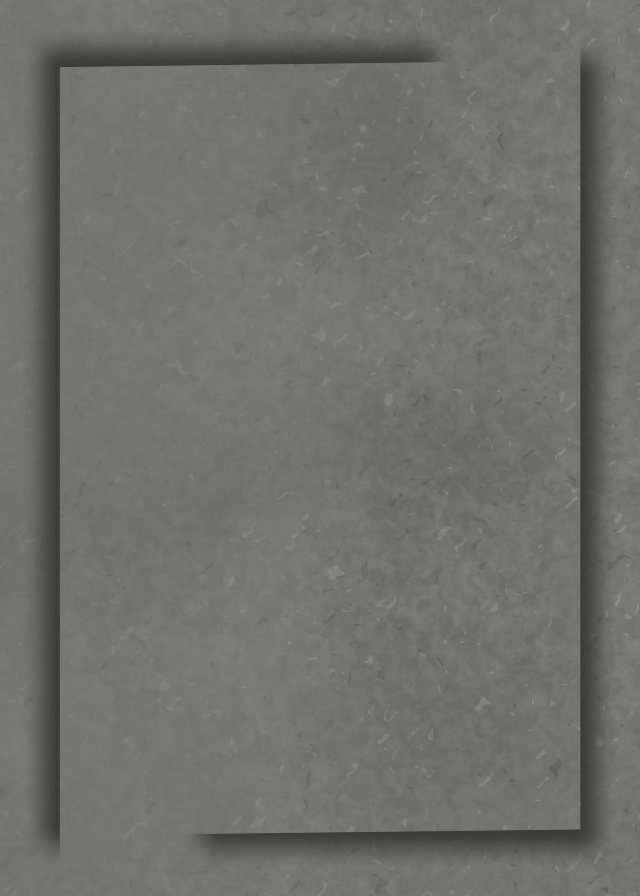
Give the GLSL for this background, as a Shadertoy shader.

```glsl
// A grey stone sheet, lifted at two opposite corners by soft L-shaped shadows.
// Layered value noise, cut into flat steps, makes the flaky stone; each shadow
// is a blurred box that shows only outside the slightly tilted sheet edges.

const vec3 STONE = vec3(0.457, 0.457, 0.437);
const vec3 SHADE = vec3(0.215, 0.215, 0.208);
const float ASPECT = 0.7148;     // sheet space is ASPECT wide and 1 high
const float BLUR = 0.0235;       // half width of the shadow falloff

float hash(vec2 cell) {
    vec3 q = fract(vec3(cell.xyx) * 0.1031);
    q += dot(q, q.yzx + 33.33);
    return fract((q.x + q.y) * q.z);
}

float noise(vec2 p) {
    vec2 i = floor(p), f = fract(p);
    f = f * f * (3.0 - 2.0 * f);
    float low = mix(hash(i), hash(i + vec2(1, 0)), f.x);
    float high = mix(hash(i + vec2(0, 1)), hash(i + vec2(1, 1)), f.x);
    return mix(low, high, f.y);
}

float fbm(vec2 p) {
    float sum = 0.0, amp = 0.5;
    for (int k = 0; k < 4; k++) {
        sum += amp * noise(p);
        p = mat2(0.8, -0.6, 0.6, 0.8) * p * 2.03 + 17.3;
        amp *= 0.5;
    }
    return sum / 0.9375;
}

// Soft elliptical stain, 1 at its centre
float stain(vec2 p, vec2 centre, vec2 radius) {
    vec2 d = (p - centre) / radius;
    return exp(-dot(d, d));
}

// Noise cut into flat tones with narrow smooth borders, about -1 to 1
float flakes(vec2 p, float scale) {
    vec2 q = p * scale;
    q += 1.6 * vec2(noise(q * 0.8 + 5.1), noise(q * 0.8 + 41.7));
    float n = 0.7 * noise(q) + 0.3 * noise(q * 2.1 + 9.4);
    float tone = 0.0;
    for (int k = 0; k < 4; k++) {
        float level = 0.29 + 0.14 * float(k);
        tone += smoothstep(level - 0.035, level + 0.035, n);
    }
    return tone * 0.5 - 1.0;
}

// Sparse curved chips where a warped noise peaks
float chips(vec2 p, float scale, float level) {
    vec2 q = p * scale + 2.0 * noise(p * scale * 0.6);
    return smoothstep(level, level + 0.08, noise(q) * (0.55 + 0.45 * noise(q * 0.45 + 31.0)));
}

// Box from lo to hi with blurred sides
float softBox(vec2 p, vec2 lo, vec2 hi) {
    vec2 s = smoothstep(lo - BLUR, lo + BLUR, p) * (1.0 - smoothstep(hi - BLUR, hi + BLUR, p));
    return s.x * s.y;
}

vec3 stone(vec2 p) {
    float wear = smoothstep(0.05, 0.62, p.x + 0.35 * (fbm(p * 5.0) - 0.5));
    float tone = 0.045 * (fbm(p * vec2(7.0, 5.0) + 3.0) - 0.5);

    // Broad stains and paler patches
    tone -= 0.034 * stain(p, vec2(0.515, 0.495), vec2(0.10, 0.065));
    tone -= 0.024 * stain(p, vec2(0.42, 0.835), vec2(0.09, 0.07));
    tone -= 0.018 * stain(p, vec2(0.26, 0.455), vec2(0.05, 0.05));
    tone -= 0.018 * stain(p, vec2(0.52, 0.17), vec2(0.11, 0.09));
    tone += 0.016 * stain(p, vec2(0.40, 0.65), vec2(0.16, 0.06));
    tone += 0.014 * stain(p, vec2(0.25, 0.29), vec2(0.14, 0.09));

    // Flaky grain, rougher toward the right
    float patchy = 0.5 + fbm(p * 9.0 + 12.0);
    tone += 0.013 * flakes(p, 85.0) * patchy * mix(0.7, 1.1, wear);
    tone += 0.011 * flakes(p + 7.0, 170.0) * patchy * mix(0.5, 1.2, wear);
    tone += 0.065 * chips(p, 150.0, 0.72) * mix(0.35, 1.0, wear);
    tone -= 0.050 * chips(p + 3.7, 135.0, 0.74) * mix(0.4, 1.0, wear);
    return STONE + tone;
}

void mainImage(out vec4 fragColor, in vec2 fragCoord) {
    vec2 p = fragCoord / iResolution.xy * vec2(ASPECT, 1.0);
    float aa = 0.6 / iResolution.y;

    // Signed distances beyond the four sheet edges
    float left = 0.0668 - p.x;
    float right = p.x - 0.6482;
    float top = p.y - (0.9251 + 0.0131 * (p.x - 0.0668));
    float bottom = 0.0690 + 0.0117 * (p.x - 0.2018) - p.y;

    float upperLeft = smoothstep(-aa, aa, max(left, top))
        * softBox(p, vec2(0.047, 0.056), vec2(0.487, 0.946));
    float lowerRight = smoothstep(-aa, aa, max(right, bottom))
        * softBox(p, vec2(0.225, 0.053), vec2(0.667, 0.936));

    float shadow = max(upperLeft, lowerRight);
    vec3 colour = mix(stone(p), SHADE, 0.96 * shadow);
    fragColor = vec4(colour, 1.0);
}
```
